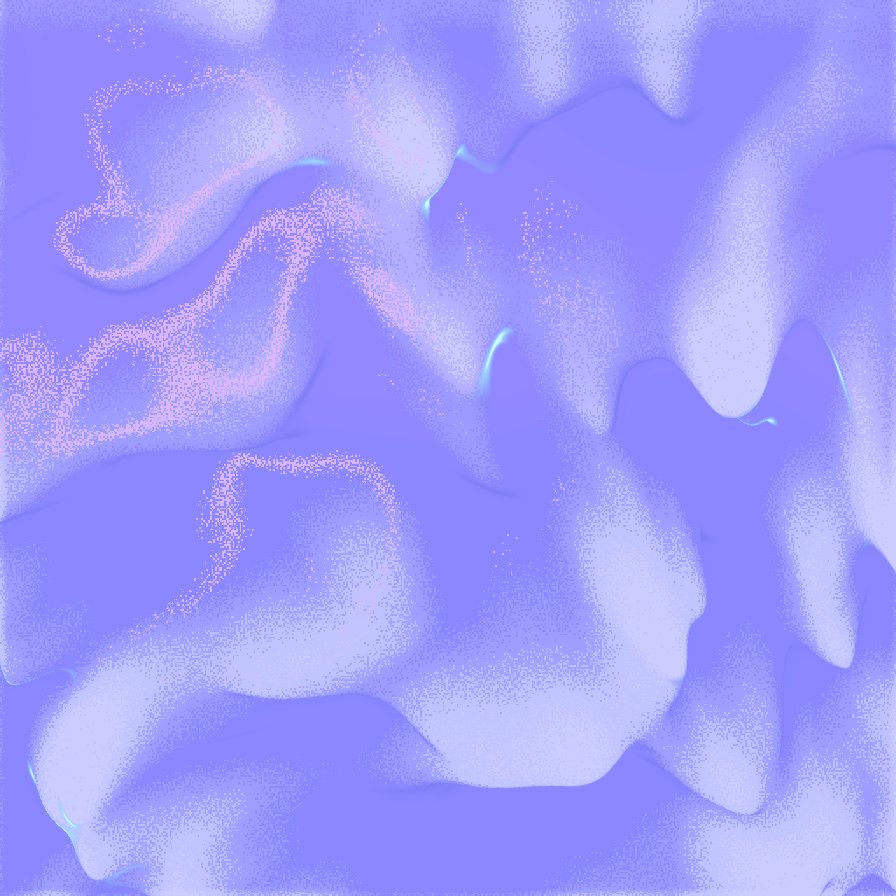
Give the GLSL for this background, as a Shadertoy shader.

```glsl
// Soft periwinkle folds draping downward, with pink sheen, cyan glints and fine dither grain.

const float FOLD_SCALE   = 5.6;    // large folds per canvas
const float DETAIL_SCALE = 11.0;   // small folds per canvas
const float LEAN_LOW     = 0.36;   // overhang of the folds at the bottom
const float LEAN_HIGH    = 0.27;   // overhang of the folds at the top
const float TONE_START   = 0.495;  // height where the darkest tone ends
const float TONE_WIDTH   = 0.095;  // height covered by one tone
const float GRAIN_CELLS  = 512.0;  // dither cells per canvas
const float GRAIN_SPREAD = 1.05;   // dither reach in tones
const int   MARCH_STEPS  = 44;
const int   REFINE_STEPS = 6;

const vec3 DEEP   = vec3(0.540, 0.530, 1.00);
const vec3 VIOLET = vec3(0.575, 0.535, 1.00);
const vec3 MID    = vec3(0.620, 0.620, 1.00);
const vec3 SOFT   = vec3(0.710, 0.690, 1.00);
const vec3 PALE   = vec3(0.755, 0.770, 1.00);
const vec3 LIGHT  = vec3(0.800, 0.805, 1.00);
const vec3 CREASE = vec3(0.480, 0.485, 0.95);
const vec3 PINK   = vec3(0.880, 0.730, 1.00);
const vec3 CYAN   = vec3(0.620, 0.890, 1.00);

float hash(vec2 p) {
    vec3 q = fract(p.xyx * vec3(0.1031, 0.1030, 0.0973));
    q += dot(q, q.yzx + 33.33);
    return fract((q.x + q.y) * q.z);
}

vec2 latticeDir(vec2 cell) {
    float a = 6.2832 * hash(cell + 17.0);
    return vec2(cos(a), sin(a));
}

// Gradient noise, roughly -0.7 to 0.7
float noise(vec2 p) {
    vec2 i = floor(p), f = p - i;
    vec2 u = f * f * f * (f * (f * 6.0 - 15.0) + 10.0);
    vec2 e = vec2(1.0, 0.0);
    float low  = mix(dot(latticeDir(i), f), dot(latticeDir(i + e), f - e), u.x);
    float high = mix(dot(latticeDir(i + e.yx), f - e.yx), dot(latticeDir(i + 1.0), f - 1.0), u.x);
    return mix(low, high, u.y);
}

// Rolling surface, calmer toward the top
float height(vec2 p) {
    vec2 warped = p + 0.03 * sin(p.yx * 9.0 + vec2(0.7, 2.1));
    float detail = mix(0.20, 0.10, smoothstep(0.35, 0.85, p.y));
    return 0.5 + 0.62 * noise(warped * FOLD_SCALE + vec2(5.3, 9.1))
               + detail * noise(warped * DETAIL_SCALE + vec2(21.7, 3.4));
}

// Returns tone, pink amount, glint amount and crease amount
vec4 foldSurface(vec2 p) {
    float amount = mix(LEAN_LOW, LEAN_HIGH, smoothstep(0.2, 0.9, p.y));
    vec2 lean = amount * vec2(0.55 * sin(p.x * 5.0 + p.y * 3.0 + 0.6), 1.0);

    // Slanted descent onto the surface, then bisection
    float stepSize = 1.2 / float(MARCH_STEPS);
    float z = 1.1;
    for (int i = 0; i < MARCH_STEPS; i++) {
        if (height(p + lean * z) >= z) break;
        z -= stepSize;
    }
    float below = z, above = z + stepSize;
    for (int i = 0; i < REFINE_STEPS; i++) {
        float middle = 0.5 * (below + above);
        if (height(p + lean * middle) >= middle) below = middle;
        else above = middle;
    }
    z = 0.5 * (below + above);
    vec2 q = p + lean * z;

    // Slope, silhouette and shade at the foot of overhangs
    vec2 e = vec2(0.003, 0.0);
    vec2 slope = vec2(height(q + e) - height(q - e), height(q + e.yx) - height(q - e.yx)) / (2.0 * e.x);
    float facing = 1.0 - dot(lean, slope);
    float rim = smoothstep(0.55, 0.02, facing);
    float foot = smoothstep(0.06, 0.22, height(q + 0.12 * lean) - z);
    float tone = (z + 0.024 * dot(slope, vec2(0.7, -0.7)) - TONE_START) / TONE_WIDTH;

    // Sheen gathers at the upper left; glints sit on a few rims
    float zone = smoothstep(0.44, 0.1, length((p - vec2(0.25, 0.62)) * vec2(0.9, 1.0)));
    float sheen = (dot(slope, vec2(0.8, -0.6)) - 2.3) / 0.6;
    float pink = 0.75 * zone * exp(-sheen * sheen);
    float glint = smoothstep(0.5, 0.1, facing) * smoothstep(0.17, 0.36, noise(p * 2.9 + 40.0));
    return vec4(clamp(tone, -0.4, 3.0), pink, glint, max(rim, 0.7 * foot));
}

// High-passed white noise for evenly spread grain
float grain(vec2 cell) {
    float around = 0.0;
    for (int y = -1; y <= 1; y++)
        for (int x = -1; x <= 1; x++)
            around += hash(cell + vec2(x, y));
    return clamp(0.5 + 1.05 * (hash(cell) - around / 9.0), 0.0, 1.0);
}

vec3 toneRamp(float tone, float violet) {
    vec3 color = mix(mix(DEEP, VIOLET, violet), mix(MID, VIOLET, 0.25 * violet), clamp(tone, 0.0, 1.0));
    color = mix(color, mix(PALE, SOFT, violet), clamp(tone - 1.0, 0.0, 1.0));
    return mix(color, LIGHT, clamp(tone - 2.0, 0.0, 1.0));
}

void mainImage(out vec4 fragColor, in vec2 fragCoord) {
    vec2 p = fragCoord / iResolution.xy;
    vec2 offset = vec2(0.25, -0.25) / iResolution.xy;
    vec4 surface = 0.5 * (foldSurface(p + offset) + foldSurface(p - offset));

    // Pale haze along the borders
    float side = min(min(p.x, 1.0 - p.x), p.y);
    float haze = 1.2 * smoothstep(0.06, 0.0, 1.0 - p.y) + 0.8 * smoothstep(0.01, 0.0, side);

    // Whole tones dithered, over a slight continuous shading
    float threshold = grain(floor(p * GRAIN_CELLS));
    float smoothTone = surface.x + haze;
    float grainyTone = floor(smoothTone + GRAIN_SPREAD * (threshold - 0.5) + 0.5);
    float tone = mix(smoothTone, grainyTone, 0.75);
    float violet = smoothstep(-0.15, 0.4, noise(p * 2.2 + 11.0) + 0.5 * (p.y - 0.5));

    vec3 color = toneRamp(tone, violet);
    color = mix(color, CREASE, 0.75 * surface.w * (1.0 - surface.z));
    color = mix(color, PINK, step(threshold, surface.y - 0.04) * 0.9);
    color = mix(color, CYAN, surface.z);
    color += vec3(0.18, 0.1, 0.0) * smoothstep(0.75, 1.0, surface.z);
    fragColor = vec4(clamp(color, 0.0, 1.0), 1.0);
}
```
